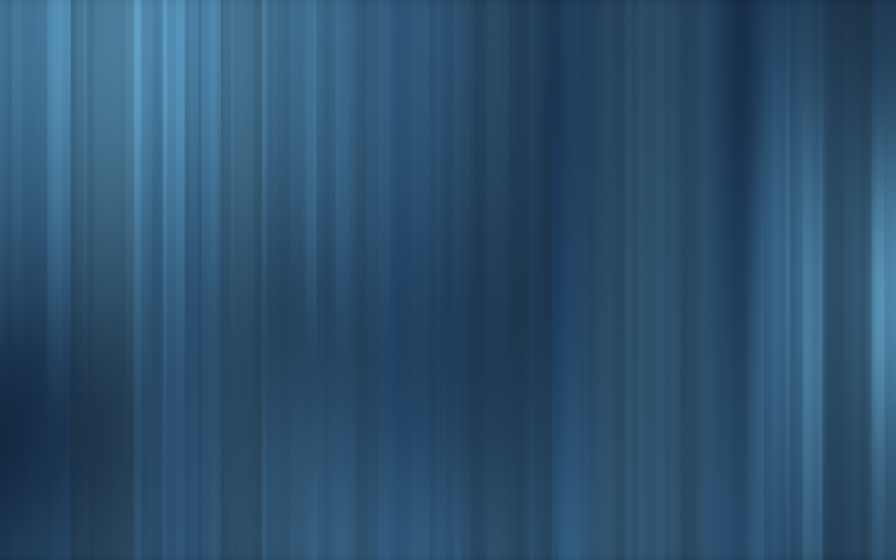
This background is drawn by a WebGL 2 fragment shader. Its source:

```glsl
#version 300 es
precision highp float;
// Vertical blue stripes of uneven width, lit by soft pools of light.
// Layers of jittered bands scale and shift a field of Gaussian glows
// and shadows; the resulting level picks a tone between two blues.

#define SEED 4.0
#define WIDE_BANDS 22.0
#define MEDIUM_BANDS 52.0
#define FINE_BANDS 110.0
#define EDGE_WIDTH 0.0015
#define STRIPE_CONTRAST 0.85
#define LIGHT_SHIFT 0.045
#define BASE_LEVEL 0.16
#define TINT_STRENGTH 0.06
#define DARK_BLUE vec3(0.11, 0.21, 0.31)
#define BRIGHT_BLUE vec3(0.38, 0.64, 0.79)

uniform vec2 u_resolution;
out vec4 outColor;

float hash(float n) {
    return fract(sin(n * 12.9898 + SEED * 78.233) * 43758.5453);
}

// Random level per band; edges are jittered, some crisp and some soft.
float bands(float x, float count, float salt) {
    float cell = floor(x * count);
    float id = cell + salt;
    float edge = mix(0.25, 0.75, hash(id + 0.37));
    float crisp = min(max(EDGE_WIDTH, 0.75 / u_resolution.x) * count, 0.25);
    float width = mix(crisp, 0.25, step(0.8, hash(id + 0.71)));
    float blend = smoothstep(-width, width, x * count - cell - edge);
    return mix(hash(id - 1.0), hash(id), blend);
}

// Slowly varying random level along x.
float softNoise(float x, float salt) {
    float cell = floor(x);
    float blend = smoothstep(0.0, 1.0, x - cell);
    return mix(hash(cell + salt), hash(cell + 1.0 + salt), blend);
}

float pool(vec2 p, vec2 center, vec2 radius) {
    vec2 d = (p - center) / radius;
    return exp(-dot(d, d));
}

float lightField(vec2 p) {
    float level = BASE_LEVEL;
    // Glows
    level += 0.52 * pool(p, vec2(0.13, 0.98), vec2(0.25, 0.43));
    level += 0.50 * pool(p, vec2(1.00, 0.48), vec2(0.06, 0.28));
    level += 0.38 * pool(p, vec2(0.89, 0.47), vec2(0.04, 0.42));
    level += 0.11 * pool(p, vec2(0.48, 0.00), vec2(0.33, 0.22));
    level += 0.08 * pool(p, vec2(0.74, 0.40), vec2(0.09, 0.50));
    // Shadows
    level -= 0.30 * pool(p, vec2(0.00, 0.23), vec2(0.10, 0.25));
    level -= 0.09 * pool(p, vec2(0.12, 0.28), vec2(0.05, 0.20));
    level -= 0.10 * pool(p, vec2(0.34, 0.42), vec2(0.10, 0.18));
    level -= 0.12 * pool(p, vec2(0.53, 0.40), vec2(0.10, 0.30));
    level -= 0.16 * pool(p, vec2(0.63, 0.85), vec2(0.05, 0.50));
    level -= 0.20 * pool(p, vec2(0.83, 0.75), vec2(0.03, 0.60));
    level -= 0.16 * pool(p, vec2(0.95, 1.00), vec2(0.12, 0.25));
    return level;
}

void main() {
    vec2 uv = gl_FragCoord.xy / u_resolution;

    // Stripe layers, centered on zero
    float wide = bands(uv.x, WIDE_BANDS, 11.0) - 0.5;
    float medium = bands(uv.x, MEDIUM_BANDS, 137.0) - 0.5;
    float fine = bands(uv.x, FINE_BANDS, 311.0) - 0.5;
    float stripe = 0.5 * wide + 0.45 * medium + 0.25 * fine;

    // Each stripe samples the light from a slightly different place
    vec2 shift = LIGHT_SHIFT * vec2(0.6 * wide, 2.0 * medium);
    float light = lightField(uv + shift);
    float level = light * (1.0 + STRIPE_CONTRAST * stripe) + 0.06 * stripe;

    // Sparse thin highlights
    float glint = pow(bands(uv.x, FINE_BANDS * 1.3, 733.0), 12.0);
    level += glint * (0.02 + 0.13 * max(light, 0.0));

    // Thin dim rim along the top and bottom
    float rim = min(uv.y, 1.0 - uv.y);
    level -= 0.06 * exp(-rim / 0.008);

    // Tone, with stripes leaning to pure blue or to gray teal
    vec3 color = mix(DARK_BLUE, BRIGHT_BLUE, clamp(level, -0.25, 1.05));
    float tint = 0.6 * softNoise(uv.x * 16.0, 510.0) + 0.4 * (wide + 0.5) - 0.5;
    color += TINT_STRENGTH * tint * vec3(-0.4, 0.0, 0.8);

    // Faint grain against visible steps in the gradients
    float grain = hash(dot(floor(uv * 512.0), vec2(0.731, 1.379))) - 0.5;
    outColor = vec4(color + grain / 255.0, 1.0);
}
```
